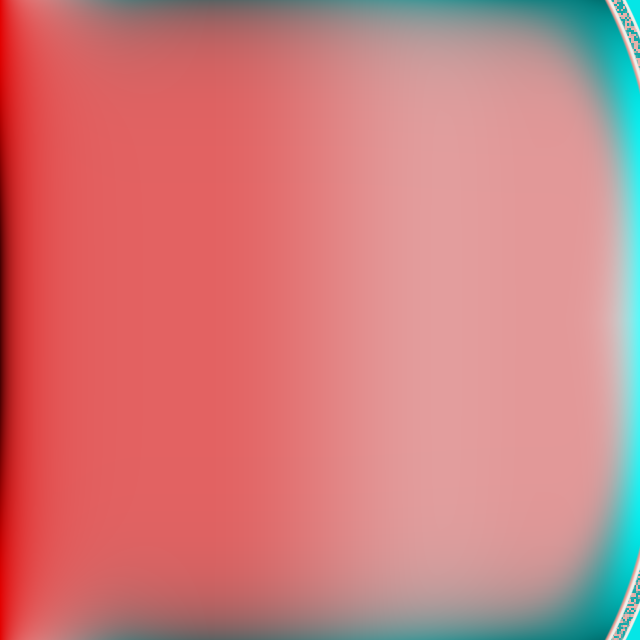
This background is drawn by a Shadertoy shader. Its source:

```glsl
#define WARM_RED 0.89
#define LEFT_TONE 0.385
#define RIGHT_TONE 0.615
#define RIM_CENTRE 1.03
#define RIM_BEND 0.085
#define BAND_START 0.010
#define BAND_END 0.030
#define GRAIN_CELLS 300.0
#define EDGE_FADE 0.05

float hash(vec2 p) {
    p = fract(p * vec2(0.1031, 0.1137));
    p += dot(p, p.yx + 33.33);
    return fract((p.x + p.y) * p.x * 47.0);
}

// Soft wash: red varies alone, green and blue share one tone
vec3 wash(float x, float w, float inside) {
    float w3 = w * w * w;
    float border = exp(-0.5 * (1.0 - w) / EDGE_FADE);
    float tone = mix(LEFT_TONE, RIGHT_TONE, smoothstep(0.32, 0.69, x));
    tone -= 0.02 * smoothstep(0.7, 0.84, x);

    // Dark red left side, deepest at half height
    float leftDark = 0.65 * (1.0 - smoothstep(0.15, 0.9, w)) * exp(-x / 0.014);
    tone += border * (0.13 * (1.0 - smoothstep(0.1, 0.34, x))
                    - 0.09 * smoothstep(0.55, 0.85, x));
    tone *= 1.0 - exp(-x / (0.045 - 0.02 * pow(w, 6.0)));

    // Teal shade along the top and bottom
    float shade = 0.54 * smoothstep(0.03, 0.22, x) + 0.2 * smoothstep(0.5, 0.85, x);
    float red = WARM_RED - leftDark - shade * border;

    // Cyan glow along the curved right rim
    float redReach = inside / (0.044 + 0.06 * w3);
    float glowReach = inside / (0.065 - 0.03 * w);
    red *= 1.0 - exp(-redReach * redReach);
    tone += mix(0.48, -0.06, w3) * exp(-glowReach * glowReach);
    return clamp(vec3(red, tone, tone), 0.0, 1.0);
}

// Pale rim line, grainy band and cyan corner
vec3 rim(vec2 uv, float outside, float aa) {
    vec3 cyan = vec3(0.02, 0.9, 0.9);
    vec3 pink = vec3(0.93, 0.6, 0.56);
    vec3 white = vec3(0.93, 0.94, 0.92);
    vec3 line = mix(pink, white, smoothstep(0.002, 0.007, outside));
    float grain = hash(floor(uv * GRAIN_CELLS));
    vec3 speckle = mix(vec3(0.08, 0.66, 0.66), vec3(0.92, 0.7, 0.67),
                       smoothstep(0.3, 0.7, grain));
    vec3 col = mix(line, speckle, smoothstep(-aa, aa, outside - BAND_START));
    col = mix(col, cyan, smoothstep(-aa, aa, outside - BAND_END));
    float outerLine = 1.0 - smoothstep(0.001, 0.001 + 2.0 * aa, abs(outside - BAND_END));
    return mix(col, white, outerLine);
}

void mainImage(out vec4 fragColor, in vec2 fragCoord) {
    vec2 uv = fragCoord / iResolution.xy;
    float aa = 1.0 / iResolution.x;
    float w = abs(2.0 * uv.y - 1.0);
    float inside = RIM_CENTRE - RIM_BEND * w * w * w - uv.x;

    vec3 col = wash(uv.x, w, max(inside, 0.0));
    col = mix(rim(uv, -inside, aa), col, smoothstep(-2.0 * aa, aa, inside));
    fragColor = vec4(col, 1.0);
}
```
